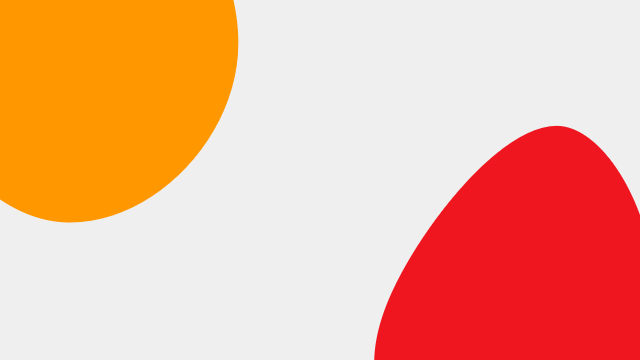
Reproduce this background procedurally as a Shadertoy shader.

```glsl
// Flat pale backdrop with an orange blob at upper left and a red hill at lower right.

#define GRID_HEIGHT 432.0
#define CURVE_STEPS 24
#define PAPER  vec3(0.937, 0.937, 0.937)
#define ORANGE vec3(1.000, 0.596, 0.000)
#define RED    vec3(0.937, 0.086, 0.122)

// Outline state: x = squared distance to the nearest edge, y = +1 outside, -1 inside.
void addLine(inout vec2 shape, vec2 p, vec2 a, vec2 b) {
    vec2 edge = b - a, rel = p - a;
    vec2 gap = rel - edge * clamp(dot(rel, edge) / dot(edge, edge), 0.0, 1.0);
    shape.x = min(shape.x, dot(gap, gap));
    bool spansRow = (a.y > p.y) != (b.y > p.y);
    if (spansRow && rel.x < edge.x * rel.y / edge.y) shape.y = -shape.y;
}

vec2 bezier(vec2 a, vec2 b, vec2 c, vec2 d, float t) {
    float s = 1.0 - t;
    return s * s * s * a + 3.0 * s * t * (s * b + t * c) + t * t * t * d;
}

void addCurve(inout vec2 shape, vec2 p, vec2 a, vec2 b, vec2 c, vec2 d) {
    vec2 last = a;
    for (int i = 1; i <= CURVE_STEPS; i++) {
        vec2 next = bezier(a, b, c, d, float(i) / float(CURVE_STEPS));
        addLine(shape, p, last, next);
        last = next;
    }
}

float signedDistance(vec2 shape) {
    return sqrt(shape.x) * shape.y;
}

float orangeBlob(vec2 p) {
    vec2 shape = vec2(1e6, 1.0);
    vec2 top = vec2(268, 472), right = vec2(286, 380);
    vec2 bottom = vec2(84, 165), left = vec2(-40, 226), corner = vec2(-40, 472);
    addCurve(shape, p, top, vec2(280, 440), vec2(286, 410), right);
    addCurve(shape, p, right, vec2(286, 270), vec2(187, 165), bottom);
    addCurve(shape, p, bottom, vec2(50, 165), vec2(8, 178), left);
    addLine(shape, p, left, corner);
    addLine(shape, p, corner, top);
    return signedDistance(shape);
}

float redHill(vec2 p) {
    vec2 shape = vec2(1e6, 1.0);
    vec2 foot = vec2(449, -4), flank = vec2(471, 83);
    vec2 peak = vec2(668, 281), right = vec2(768, 174);
    vec2 lowRight = vec2(800, -40), lowLeft = vec2(449, -40);
    addCurve(shape, p, foot, vec2(449, 27), vec2(459, 57), flank);
    addCurve(shape, p, flank, vec2(507, 161), vec2(600, 281), peak);
    addCurve(shape, p, peak, vec2(705, 281), vec2(745, 237), right);
    addLine(shape, p, right, lowRight);
    addLine(shape, p, lowRight, lowLeft);
    addLine(shape, p, lowLeft, foot);
    return signedDistance(shape);
}

void mainImage(out vec4 fragColor, in vec2 fragCoord) {
    float pixel = GRID_HEIGHT / iResolution.y;
    vec2 p = fragCoord * pixel;

    // Layer the shapes with one-pixel soft edges
    vec3 color = PAPER;
    color = mix(color, ORANGE, clamp(0.5 - orangeBlob(p) / pixel, 0.0, 1.0));
    color = mix(color, RED, clamp(0.5 - redHill(p) / pixel, 0.0, 1.0));
    fragColor = vec4(color, 1.0);
}
```
